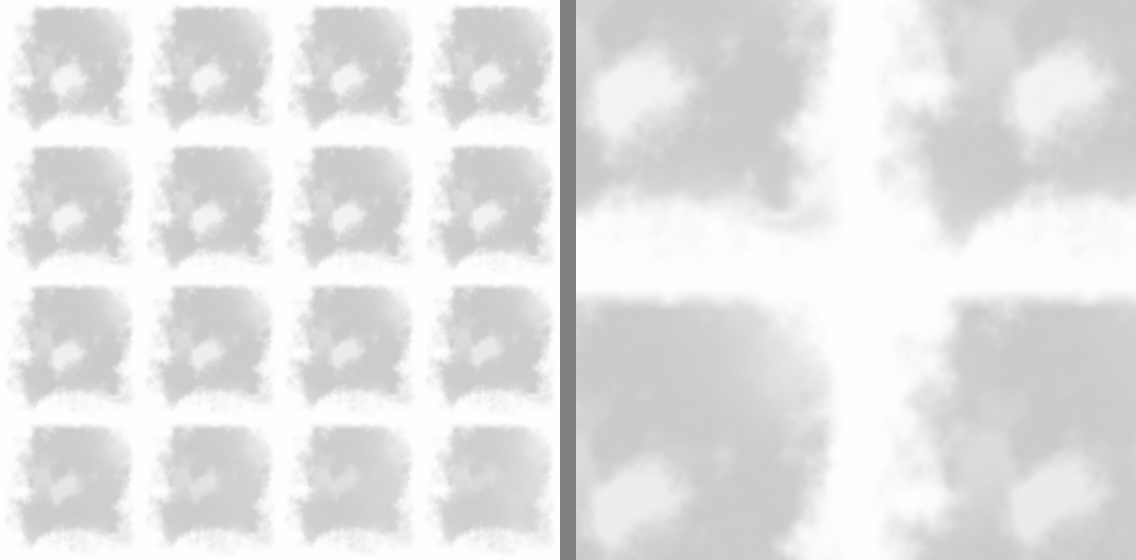
Left, the full canvas; right, a detail of the centre.
A three.js fragment shader for this pattern:

```glsl
// Four by four grid of soft grey smoke puffs whose pale centre closes from frame to frame
#define GRID 4.0
#define PAPER vec3(0.998)
#define SMOKE vec3(0.795)
#define BODY_CENTER vec2(0.535, 0.525)
#define BODY_HALF vec2(0.36, 0.40)
#define BODY_ROUND 0.17
#define BILLOW_SCALE 6.0
#define WARP 0.20
#define RAGGED 0.24
#define HALO 0.17
#define DRIFT 0.45
#define GRAIN 0.07

varying vec2 vUv;

float hash(vec2 p) {
  return fract(sin(dot(p, vec2(127.1, 311.7))) * 43758.5);
}

float noise(vec2 p) {
  vec2 i = floor(p);
  vec2 f = fract(p);
  f = f * f * (3.0 - 2.0 * f);
  float low = mix(hash(i), hash(i + vec2(1.0, 0.0)), f.x);
  float high = mix(hash(i + vec2(0.0, 1.0)), hash(i + 1.0), f.x);
  return mix(low, high, f.y);
}

float fbm(vec2 p) {
  float sum = 0.0;
  float gain = 0.5;
  for (int k = 0; k < 4; k++) {
    sum += gain * noise(p);
    p = mat2(1.6, 1.2, -1.2, 1.6) * p + 7.3;
    gain *= 0.5;
  }
  return sum / 0.9375;
}

float roundBox(vec2 p, vec2 halfSize, float radius) {
  vec2 q = abs(p) - halfSize + radius;
  return length(max(q, 0.0)) + min(max(q.x, q.y), 0.0) - radius;
}

// Soft elliptical spot, one at its centre
float spot(vec2 p, vec2 center, vec2 radius) {
  vec2 q = (p - center) / radius;
  return exp(-dot(q, q));
}

// Pale slanted opening that shrinks, rises and fades with age
float opening(vec2 p, float age, float billow) {
  float late = age * age * age;
  vec2 q = p - vec2(0.47, mix(0.44, 0.60, late));
  q = mat2(0.77, -0.64, 0.64, 0.77) * q;
  vec2 radius = mix(vec2(0.175, 0.135), vec2(0.165, 0.085), sqrt(age));
  float shape = spot(q, vec2(0.0), radius) + (billow - 0.5) * 1.1;
  float core = smoothstep(0.22, 0.95, shape);
  return core * mix(0.95, 0.22, late);
}

float puff(vec2 p, float age) {
  // Shared billows that drift slowly between frames
  vec2 flow = p * BILLOW_SCALE + vec2(3.7, 9.2) + age * DRIFT * vec2(0.5, -1.0);
  float billow = fbm(flow);
  float curl = fbm(flow + vec2(31.4, 17.8));
  vec2 w = p + WARP * (vec2(billow, curl) - 0.5);

  // Ragged body inside a thin halo
  float d = roundBox(w - BODY_CENTER, BODY_HALF, BODY_ROUND);
  float ragged = d + RAGGED * (fbm(flow * 1.7 + 5.1) - 0.5);
  float body = smoothstep(0.07, -0.08, ragged);
  float halo = smoothstep(0.13, 0.0, ragged);

  // Thin corners, left flank and the wedge below
  body *= 1.0 - 0.95 * spot(w, vec2(0.82, 0.09), vec2(0.32, 0.105));
  body *= 1.0 - 0.65 * spot(w, vec2(0.85, 0.87), vec2(0.17, 0.15));
  body *= 1.0 - 0.60 * spot(w, vec2(0.12, 0.88), vec2(0.13));
  body *= 1.0 - 0.85 * spot(w, vec2(0.07, 0.09), vec2(0.16));
  body *= 1.0 - 0.45 * spot(w, vec2(0.12, 0.50), vec2(0.10, 0.22));
  body = max(body, 0.40 * spot(w, vec2(0.89, 0.15), vec2(0.09, 0.05)));

  // Mottled upper half, and a right side that clears in the last frames
  float mottle = smoothstep(0.52, 0.78, curl);
  body *= 1.0 - 0.40 * mottle * spot(w, vec2(0.36, 0.66), vec2(0.24, 0.20));
  float clearing = pow(age, 6.0);
  body *= 1.0 - 0.38 * clearing * spot(w, vec2(0.82, 0.45), vec2(0.22, 0.38));
  body += 0.16 * clearing * spot(w, vec2(0.83, 0.36), vec2(0.09));
  body *= 1.0 - 0.07 * clearing;

  body *= 1.0 - opening(p, age, fbm(flow * 1.8 + 12.6));
  body *= 1.0 + GRAIN * (fbm(p * 32.0 + age * 2.0) - 0.5);
  return body + (1.0 - body) * HALO * halo;
}

void main() {
  vec2 grid = vUv * GRID;
  vec2 cell = min(floor(grid), GRID - 1.0);
  vec2 p = grid - cell;

  // Frames run left to right, then top to bottom
  float frame = (GRID - 1.0 - cell.y) * GRID + cell.x;
  float age = frame / (GRID * GRID - 1.0);

  // Clean gutters between puffs
  vec2 margin = smoothstep(0.005, 0.08, min(p, 1.0 - p));
  float density = clamp(puff(p, age) * margin.x * margin.y, 0.0, 1.0);
  gl_FragColor = vec4(mix(PAPER, SMOKE, density), 1.0);
}
```
